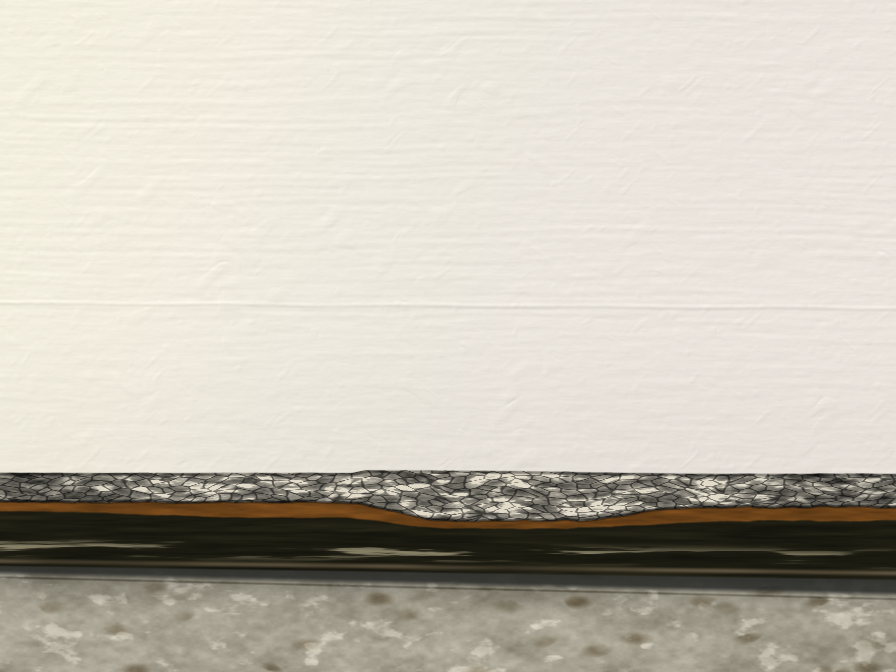
Give the GLSL for this texture, as a Shadertoy shader.

```glsl
// A pale brushed plaster wall above a worn, dark skirting board and a grey floor.
// Horizontal layers are stacked by soft edges; the wall is a lit height field of
// layered sines and cellular bumps, and the paint wear is stretched noise.

float hash(vec2 p) {
    vec3 q = fract(vec3(p.xyx) * 0.1031);
    q += dot(q, q.yzx + 33.33);
    return fract((q.x + q.y) * q.z);
}

float valueNoise(vec2 p) {
    vec2 cell = floor(p), f = fract(p);
    f = f * f * (3.0 - 2.0 * f);
    float low = mix(hash(cell), hash(cell + vec2(1, 0)), f.x);
    float high = mix(hash(cell + vec2(0, 1)), hash(cell + vec2(1, 1)), f.x);
    return mix(low, high, f.y);
}

float layeredNoise(vec2 p) {
    float sum = 0.0, weight = 0.53;
    for (int i = 0; i < 4; i++) {
        sum += weight * valueNoise(p);
        p = p * 2.03 + 17.3;
        weight *= 0.5;
    }
    return sum;
}

// Nearest distance, second distance and id of the nearest cell.
vec3 cellular(vec2 p) {
    vec2 base = floor(p);
    vec3 result = vec3(9.0, 9.0, 0.0);
    for (int y = -1; y <= 1; y++)
    for (int x = -1; x <= 1; x++) {
        vec2 cell = base + vec2(x, y);
        vec2 site = cell + vec2(hash(cell), hash(cell + 41.7));
        float d = length(p - site);
        if (d < result.x) result = vec3(d, result.x, hash(cell + 83.1));
        else result.y = min(result.y, d);
    }
    return result;
}

// 1 below the height, 0 above it.
float below(float y, float height, float soft) {
    return 1.0 - smoothstep(height - soft, height + soft, y);
}

float band(float y, float center, float halfWidth) {
    return 1.0 - smoothstep(0.0, halfWidth, abs(y - center));
}

float bumps(vec2 p, float rarity) {
    vec3 c = cellular(p);
    return (1.0 - smoothstep(0.08, 0.5, c.x)) * smoothstep(0.0, 0.2, c.y - c.x)
        * smoothstep(rarity, 1.0, c.z);
}

float plasterHeight(vec2 p) {
    float wave = p.y + 0.004 * sin(p.x * 5.0) + 0.0015 * sin(p.x * 19.0 + p.y * 30.0);
    float grooves = sin(wave * 310.0 + 2.0 * sin(wave * 47.0))
        + 0.7 * sin(wave * 523.0 + 2.5 * sin(p.x * 3.0 + wave * 31.0));
    grooves *= valueNoise(vec2(p.x * 3.0, p.y * 28.0)) * mix(0.35, 1.0, smoothstep(0.45, 0.62, p.y));
    float brush = layeredNoise(p * vec2(14.0, 95.0));
    float grit = layeredNoise(p * vec2(50.0, 75.0));
    vec2 warped = p + 0.012 * vec2(sin(p.y * 90.0), sin(p.x * 70.0));
    float lumps = bumps(warped * vec2(19.0, 27.0), 0.72) + 0.5 * bumps(warped * 53.0, 0.6);
    return 0.16 * grooves + 0.8 * brush + 0.65 * grit + 0.55 * lumps;
}

vec3 plasterWall(vec2 p) {
    float light = plasterHeight(p) - plasterHeight(p + vec2(-0.0016, 0.0028));
    vec3 cream = vec3(0.955, 0.938, 0.875), cool = vec3(0.918, 0.896, 0.868);
    vec3 color = mix(cream, cool, smoothstep(-0.1, 1.1, p.x + 0.35 * (0.75 - p.y)));
    color -= 0.02 * smoothstep(0.55, 0.3, p.y);
    float ridge = 0.552 - 0.006 * p.x + 0.0008 * sin(p.x * 23.0);
    color += 0.030 * band(p.y, ridge, 0.004) - 0.045 * band(p.y, ridge - 0.005, 0.004);
    return color + 0.075 * clamp(light, -0.7, 0.7);
}

vec3 wornPaint(vec2 p) {
    vec2 q = p + 0.004 * vec2(sin(p.y * 210.0), sin(p.x * 31.0));
    float flakes = layeredNoise(q * vec2(38.0, 150.0));
    vec3 cells = cellular(q * vec2(42.0, 120.0));
    float crack = 1.0 - smoothstep(0.03, 0.2, cells.y - cells.x);
    float bare = smoothstep(0.0, 0.3, p.x) * (1.0 - 0.6 * smoothstep(0.95, 1.25, p.x));
    float tone = 0.23 + 0.18 * bare + 0.75 * (flakes - 0.42) + 0.16 * cells.z;
    tone += 0.3 * bare * smoothstep(0.52, 0.7, flakes);
    tone *= 1.0 - 0.5 * crack;
    return clamp(tone, 0.1, 0.86) * vec3(1.03, 1.0, 0.92);
}

vec3 darkTrim(vec2 p, float lip) {
    float streak = layeredNoise(p * vec2(9.0, 170.0));
    vec3 color = vec3(0.115, 0.110, 0.070) * (0.55 + 0.9 * streak);
    float scuffs = band(p.y, lip + 0.021, 0.018) * smoothstep(0.52, 0.72, streak);
    color += 0.38 * scuffs * vec3(1.0, 0.95, 0.82);
    float edgeWear = 0.35 + 0.65 * valueNoise(vec2(p.x * 12.0, 3.0));
    return mix(color, vec3(0.46, 0.40, 0.31), 0.75 * edgeWear * band(p.y, lip, 0.006));
}

vec3 stoneFloor(vec2 p, float trimBase) {
    float mottle = layeredNoise(p * vec2(12.0, 26.0));
    float grain = layeredNoise(p * vec2(75.0, 120.0));
    vec3 color = vec3(0.635, 0.615, 0.550) + 0.22 * (mottle - 0.5) + 0.14 * (grain - 0.5);
    color -= 0.25 * bumps(p * vec2(17.0, 38.0), 0.8) * vec3(0.8, 0.9, 1.0);
    color += 0.14 * smoothstep(0.6, 0.78, layeredNoise(p * vec2(28.0, 55.0) + 9.0));
    float depth = trimBase - p.y;
    color *= 1.0 - 0.45 * exp(-max(depth, 0.0) * 42.0);
    float gap = below(depth, 0.011 + 0.008 * p.x, 0.005);
    color = mix(color, vec3(0.17, 0.175, 0.165), 0.85 * gap);
    return color - 0.15 * band(depth, 0.017 + 0.009 * p.x, 0.003);
}

void mainImage(out vec4 fragColor, in vec2 fragCoord) {
    vec2 p = fragCoord / iResolution.y;
    float soft = max(0.0012, 0.8 / iResolution.y);

    // Heights of the boundaries, from the wall down to the floor.
    float rough = 0.005 * (layeredNoise(vec2(p.x * 45.0, 2.0)) - 0.5);
    float wallBase = 0.296 + 0.004 * smoothstep(0.52, 0.55, p.x) - 0.005 * smoothstep(0.6, 1.1, p.x);
    float sag = smoothstep(0.50, 0.67, p.x);
    float peelTop = 0.252 - 0.027 * sag * (1.0 - 0.75 * smoothstep(0.85, 1.03, p.x)) + rough;
    float peelBase = 0.240 - 0.010 * smoothstep(0.0, 0.4, p.x)
        - 0.0165 * sag * (1.0 - 0.7 * smoothstep(0.8, 1.15, p.x)) - 0.7 * rough;
    float lip = 0.165 - 0.0135 * p.x;
    float trimBase = 0.158 - 0.0155 * p.x;

    vec3 color = plasterWall(p);
    color = mix(color, wornPaint(p), below(p.y, wallBase + 0.4 * rough, soft));
    color *= 1.0 - 0.4 * band(p.y, wallBase - 0.002, 0.004);
    vec3 wood = vec3(0.43, 0.265, 0.10) * (0.7 + 0.55 * layeredNoise(p * vec2(20.0, 130.0)));
    color = mix(color, wood, below(p.y, peelTop, soft));
    color *= 1.0 - 0.65 * band(p.y, peelTop + 0.001, 0.004);
    color = mix(color, darkTrim(p, lip), below(p.y, peelBase, 1.5 * soft));
    color = mix(color, stoneFloor(p, trimBase), below(p.y, trimBase, 1.5 * soft));
    fragColor = vec4(clamp(color, 0.0, 1.0), 1.0);
}
```
